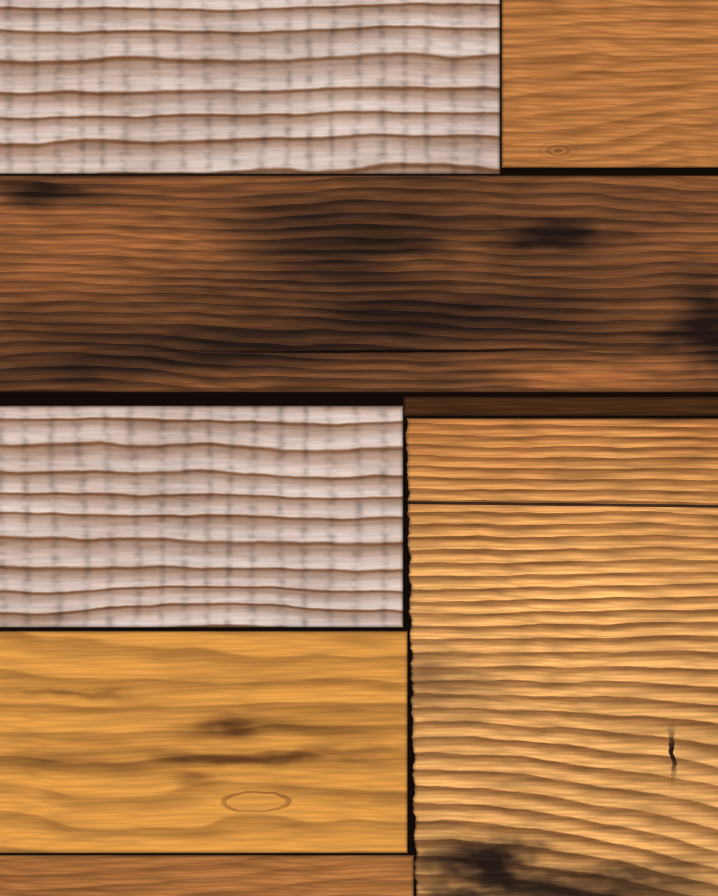
Give the GLSL for this texture, as a Shadertoy shader.

```glsl
// A wall of reclaimed timber: pale sawn boards, a charred beam, golden planks.
// Each plank is a soft rectangle filled with growth rings warped by layered
// sines, stretched cellular fibres and gaussian scorch marks.
#define PALE vec3(.88, .80, .76)
#define PALE_RING vec3(.50, .34, .24)
#define GOLD vec3(.90, .62, .29)
#define TAN vec3(.96, .70, .41)
#define RUST vec3(.74, .48, .26)
#define UMBER vec3(.43, .26, .14)
#define CHAR vec3(.13, .09, .08)
#define GAP vec3(.07, .045, .03)
#define FIBRE_SCALE vec2(16., 240.)
#define FIBRE_DEPTH .3
float hash(vec2 p) {
    p = fract(p * vec2(.1031, .1137));
    p += dot(p, p.yx + 33.3);
    return fract((p.x + p.y) * p.x * 7.3);
}
// Cellular noise: distance to the nearest scattered point
float cells(vec2 p) {
    float nearest = 2.;
    for (int k = 0; k < 9; k++) {
        vec2 c = floor(p) + vec2(k % 3 - 1, k / 3 - 1);
        nearest = min(nearest, length(c + vec2(hash(c), hash(c + 71.)) - p));
    }
    return nearest;
}
// Layered sines, about -1 to 1
float sway(vec2 p, float fx, float fy) {
    float sum = 0., amp = .5;
    p *= vec2(fx, fy);
    for (int i = 0; i < 4; i++) {
        sum += amp * sin(p.x + 1.7 * sin(p.y + float(i)));
        p = mat2(.8, .6, -.6, .8) * p * 1.9 + 2.3;
        amp *= .55;
    }
    return sum;
}
// Gaussian spot with centre x, y and radii rx, ry
float blob(vec2 p, float x, float y, float rx, float ry) {
    p = (p - vec2(x, y)) / vec2(rx, ry);
    return exp(-dot(p, p));
}
// Dark latewood: slow fade from below, crisp upper edge
float rings(float v, float start) {
    float f = fract(v);
    return smoothstep(start, .88, f) * (1. - smoothstep(.88, 1., f));
}
float crack(float offset, float width) {
    return 1. - smoothstep(width * .4, width, abs(offset));
}
// Lay one plank; box holds left, bottom, right, top
void place(inout vec3 col, vec2 p, vec4 box, vec3 wood) {
    vec2 d = max(box.xy - p, p - box.zw);
    float inside = -max(d.x, d.y), px = 1. / iResolution.y;
    wood *= mix(.75, 1., smoothstep(0., .004, inside));
    col = mix(col, wood, smoothstep(-px, px, inside));
}
vec3 paleBoard(vec2 p, float pitch, float fibre) {
    float v = p.y / pitch + .12 * sin(p.y * 57.) + .2 * sway(p, 7., 9.) + .05 * sway(p, 40., 30.);
    float saw = pow(.5 + .5 * sin(p.x * 225. + 2. * sway(p, 20., 5.)), 3.);
    saw *= cells(p * vec2(70., 110.));
    float band = .55 * rings(v, .15) + .35 * rings(v, .74) + .1 * sway(p, 13., 70.);
    vec3 wood = mix(PALE, PALE_RING, clamp(band + .08, 0., 1.));
    return wood * (1.05 - .24 * saw - .4 * fibre + .04 * sway(p, 17., 17.));
}
vec3 charredBeam(vec2 p, float fibre) {
    vec2 q = p + vec2(.03, .008) * sway(p, 19., 45.);
    float v = p.y * 85. + .8 * sway(p, 6., 17.) + 2. * p.x * p.x;
    float burn = .27 + .5 * blob(q, .43, .74, .14, .06) + .25 * blob(q, .29, .73, .08, .03)
        + .6 * blob(q, .64, .74, .06, .015) + .45 * blob(q, .45, .64, .24, .05)
        + .7 * blob(q, .8, .63, .045, .05) + .6 * blob(q, .045, .785, .06, .012)
        + .35 * blob(q, .1, .6, .24, .04) - .25 * blob(q, .12, .73, .2, .04)
        - .4 * blob(q, .5, .72, .05, .022) - .5 * blob(q, .66, .583, .11, .015)
        + .26 * rings(v, .2) + .14 * sway(p, 12., 80.);
    vec3 wood = mix(RUST * vec3(.92, .87, .9), CHAR, clamp(burn, 0., .97));
    float split = crack(p.y - .609 - .003 * sway(p, 11., 11.), .002);
    return wood * (1. - .7 * split * blob(p, .42, .61, .2, .1)) * (1.13 - fibre);
}
vec3 ridgedPlank(vec2 p, float fibre) {
    float x = p.x - .46, y = p.y + .45 * x * x * (1. - smoothstep(0., .3, p.y));
    float v = 45. * y + 37. * y * y + .3 * sway(p, 8., 15.) + .06 * sway(p, 50., 60.);
    vec3 wood = mix(TAN, RUST * 1.15, smoothstep(.32, .56, p.y + .06 * sway(p, 9., 9.)));
    wood *= .97 + .1 * blob(p, .65, .33, .13, .06) + .06 * sway(p, 14., 70.);
    wood = mix(wood, UMBER, (.66 + .15 * sway(p, 12., 20.)) * rings(v, .2));
    vec2 q = p + vec2(.03, .012) * sway(p, 30., 65.);
    float burn = blob(q, .53, .035, .05, .03) + .9 * blob(q, .64, .005, .12, .027)
        + .3 * blob(q, .49, .24, .05, .04) + .8 * crack(p.y - .439 + .012 * x, .0022)
        + crack(p.x - .749 - .004 * sway(p.yx, 90., 60.), .004) * blob(p, .75, .16, .02, .02);
    return mix(wood, CHAR, clamp(burn, 0., .94)) * (1.1 - fibre);
}
vec3 goldenPlank(vec2 p, float fibre) {
    float v = p.y * 30. + .6 * sway(p, 6., 11.) + 1.5 * p.x;
    vec2 q = p + vec2(.03, .009) * sway(p, 23., 50.);
    float streak = smoothstep(.1, .8, sway(p, 5., 50.)) * blob(p, .2, .18, .3, .06);
    float stain = .28 * rings(v, .3) + .06 * sway(p, 5., 90.) + .45 * streak
        + .5 * blob(q, .25, .187, .05, .01) + .5 * blob(q, .08, .225, .09, .006)
        + .5 * blob(q, .32, .157, .17, .009) + .4 * blob(q, .208, .13, .02, .009);
    float eye = length((p - vec2(.289, .105)) / vec2(.036, .011)) + .15 * sway(p, 50., 50.);
    stain = mix(stain, .05, 1. - smoothstep(.8, 1., eye)) + .3 * crack(eye - 1., .15);
    return mix(GOLD, UMBER * .75, clamp(stain, 0., .9)) * (1.06 - .6 * fibre);
}
vec3 rustPlank(vec2 p, float fibre) {
    float v = p.y * 60. + .9 * sway(p, 6., 14.) - 3. * p.x;
    vec3 wood = mix(RUST * 1.08, UMBER, .3 * rings(v, .2) + .1 + .1 * sway(p, 9., 90.));
    float knot = length((p - vec2(.622, .832)) / vec2(.018, .008));
    return mix(wood, UMBER, exp(-knot * knot) * (.3 + .3 * sin(knot * 12.))) * (1.1 - fibre);
}
void mainImage(out vec4 fragColor, in vec2 fragCoord) {
    vec2 p = fragCoord / iResolution.xy * vec2(.8, 1.);
    float fibre = FIBRE_DEPTH * cells(p * FIBRE_SCALE + sway(p, 8., 8.));
    vec3 col = GAP;
    // Recessed shelf, upper boards, beam
    place(col, p, vec4(.45, .536, 1., .557), UMBER * .75 * (1. - fibre));
    place(col, p, vec4(-1., .806, .557, 2.), paleBoard(p + vec2(0., .01), .0305, fibre));
    place(col, p, vec4(.559, .813, 2., 2.), rustPlank(p, fibre));
    place(col, p, vec4(-1., .5625, 2., .804), charredBeam(p, fibre));
    // Lower left stack, the pale board arching over a hump
    vec2 arched = p - vec2(0., .014 * blob(p, .23, .31, .13, .05));
    place(col, p, vec4(-1., .3, .449, .547), paleBoard(arched, .0265, fibre));
    place(col, p, vec4(-1., .048, .454, .2955), goldenPlank(p, fibre));
    place(col, p, vec4(-1., -1., .461, .0455), rustPlank(p, fibre) * .92);
    // Right plank with a slanted, splintered end
    vec2 slanted = p - vec2(.02 * (.534 - p.y) + .002 * sway(p, 40., 170.), 0.);
    place(col, slanted, vec4(.453, -1., 2., .533), ridgedPlank(p, fibre));
    fragColor = vec4(col, 1.);
}
```
